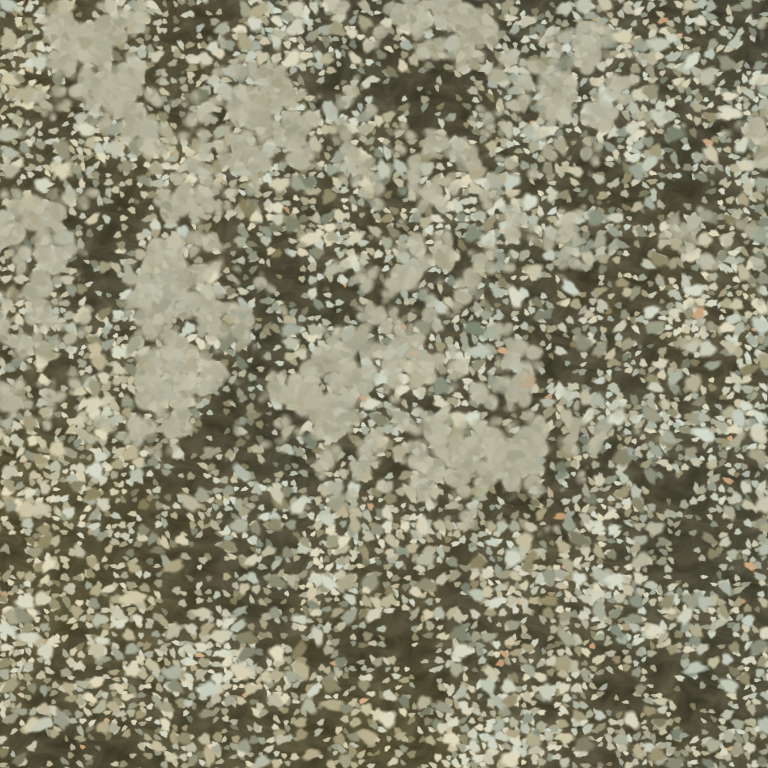
This texture is drawn by a Shadertoy shader. Its source:

```glsl
const vec3 SOIL_DARK   = vec3(0.235, 0.225, 0.16);
const vec3 SOIL_LIGHT  = vec3(0.41, 0.39, 0.30);
const vec3 GRAIN_DULL  = vec3(0.49, 0.48, 0.385);
const vec3 GRAIN_PALE  = vec3(0.86, 0.85, 0.77);
const vec3 MORTAR      = vec3(0.70, 0.69, 0.60);
const vec3 COOL_TINT   = vec3(-0.035, 0.005, 0.03);
const vec3 WARM_TINT   = vec3(0.03, 0.005, -0.035);
const vec3 ORANGE      = vec3(0.84, 0.62, 0.44);
const float FINE_CELLS = 90.0;    // cells across the canvas, finest grains
const float SIZE_STEP  = 1.45;    // size ratio between grain layers
const float SOFTNESS   = 0.36;    // edge blur relative to grain radius
const float PATCH_WIDTH = 0.030;
const float MORTAR_FADE = 0.62;   // how far mortar dust hides its grains
const float CLUMPING   = 0.42;    // how strongly grains gather in clusters

vec4 hash4(vec2 p) {
    vec4 q = fract(p.xyxy * vec4(0.1031, 0.1030, 0.0973, 0.1099));
    q += dot(q, q.wzxy + 33.33);
    return fract((q.xxyz + q.yzzw) * q.zywx);
}

mat2 rotation(float a) {
    float c = cos(a), s = sin(a);
    return mat2(c, s, -s, c);
}

// Distance to the nearest scattered point
float cellular(vec2 p) {
    vec2 cell = floor(p);
    float nearest = 2.0;
    for (int y = -1; y <= 1; y++)
    for (int x = -1; x <= 1; x++) {
        vec2 id = cell + vec2(x, y);
        nearest = min(nearest, length(p - id - hash4(id + 57.0).xy));
    }
    return nearest;
}

// Broad, irregular drift in about -1..1
float layeredSines(vec2 p) {
    float sum = 0.0, weight = 0.5;
    for (int i = 0; i < 4; i++) {
        p = rotation(1.1) * p * 1.6 + 1.7;
        p += 0.6 * sin(p.yx * 1.3);
        sum += weight * sin(p.x) * cos(p.y);
        weight *= 0.65;
    }
    return sum;
}

float segment(vec2 p, vec2 a, vec2 b) {
    vec2 ab = b - a;
    return length(p - a - ab * clamp(dot(p - a, ab) / dot(ab, ab), 0.0, 1.0));
}

// Ragged, lumpy patches of pale mortar, with loose islands in the upper half
float mortarMask(vec2 uv) {
    float d = segment(uv, vec2(0.10, 0.96), vec2(0.25, 0.76));
    d = min(d, segment(uv, vec2(0.25, 0.76), vec2(0.20, 0.52)));
    d = min(d, segment(uv, vec2(0.20, 0.52), vec2(0.45, 0.48)));
    d = min(d, segment(uv, vec2(0.45, 0.49), vec2(0.69, 0.40)) - 0.015);
    d = min(d, segment(uv, vec2(0.60, 0.71), vec2(0.52, 0.50)) - 0.005);
    d = min(d, segment(uv, vec2(0.28, 0.82), vec2(0.45, 0.84)));
    d = min(d, segment(uv, vec2(0.63, 0.83), vec2(0.77, 0.88)));
    d = min(d, segment(uv, vec2(0.52, 0.98), vec2(0.59, 0.97)));
    d = min(d, segment(uv, vec2(0.00, 0.72), vec2(0.06, 0.52)));
    d = min(d, 0.105 + 0.12 * smoothstep(0.5, 0.2, uv.y)) - PATCH_WIDTH;
    d += 0.13 * (cellular(uv * 21.0) - 0.45);
    d += 0.10 * (cellular(uv * 47.0 + 9.0) - 0.45);
    d += 0.10 * layeredSines(uv * 13.0);
    return 1.0 - smoothstep(-0.03, 0.025, d);
}

// Clusters of grains against bare soil, drawn out sideways
float clusterField(vec2 uv) {
    return layeredSines(uv * vec2(8.0, 13.0)) + 0.6 * layeredSines(uv * 24.0 + 4.0);
}

vec3 grainColor(vec4 rnd, float drift, float cluster) {
    float tone = clamp(pow(rnd.x, 0.75) + 0.22 * cluster, 0.0, 1.0);
    vec3 color = mix(GRAIN_DULL, GRAIN_PALE, tone);
    color += mix(WARM_TINT, COOL_TINT, clamp(rnd.y + 0.2 * drift, 0.0, 1.0));
    return mix(color, ORANGE, 0.7 * step(0.995, rnd.z));
}

// One layer of rounded, angular chips laid over the ground
vec3 addGrains(vec3 ground, vec2 uv, float cells, float presence,
               float mortar, float drift) {
    vec2 p = uv * cells, cell = floor(p);
    for (int y = -1; y <= 1; y++)
    for (int x = -1; x <= 1; x++) {
        vec2 id = cell + vec2(x, y);
        vec4 place = hash4(id + floor(cells) * 7.0);
        vec4 form = hash4(id + floor(cells) * 3.0 + 91.0);
        float cluster = clusterField((id + 0.5) / cells);
        if (place.w > presence + CLUMPING * cluster) continue;
        vec2 d = p - id - 0.2 - 0.6 * place.xy;
        float stretch = mix(1.0, 1.42, form.y);
        d = rotation(2.4 * (form.x - 0.5) + 0.2) * d;
        d *= vec2(1.0 / stretch, stretch);
        float a = atan(d.y, d.x + 1e-5);
        float outline = 1.0 + 0.12 * sin(3.0 * a + 6.3 * form.z)
                            + 0.06 * sin(5.0 * a + 6.3 * form.w);
        float dist = length(d) / (mix(0.28, 0.48, place.z) * outline);
        float cover = 1.0 - smoothstep(1.0 - SOFTNESS, 1.0 + SOFTNESS, dist);
        vec3 color = grainColor(hash4(id + floor(cells) + 203.0), drift, cluster);
        color = mix(color, MORTAR, MORTAR_FADE * mortar);
        ground = mix(ground, color, cover);
    }
    return ground;
}

void mainImage(out vec4 fragColor, in vec2 fragCoord) {
    vec2 uv = fragCoord / iResolution.xy;
    float drift = layeredSines(uv * 4.0 + 2.0) + uv.x + uv.y - 1.0;
    float mortar = mortarMask(uv);

    // Dark soil, then mortar dust
    float crumbs = 0.5 + 0.45 * layeredSines(uv * vec2(45.0, 65.0))
                       + 0.25 * clusterField(uv);
    vec3 color = mix(SOIL_DARK, SOIL_LIGHT, clamp(crumbs, 0.0, 1.0));
    color -= 0.012 * drift * vec3(1.0, 0.6, -0.6);
    color = mix(color, MORTAR + 0.06 * layeredSines(uv * 50.0), mortar);

    // Fine grains first, coarse ones on top
    float cells = FINE_CELLS, presence = 0.62;
    for (int i = 0; i < 3; i++) {
        color = addGrains(color, uv, cells, presence, mortar, drift);
        cells /= SIZE_STEP;
        presence -= 0.17;
    }
    fragColor = vec4(clamp(color, 0.0, 1.0), 1.0);
}
```
